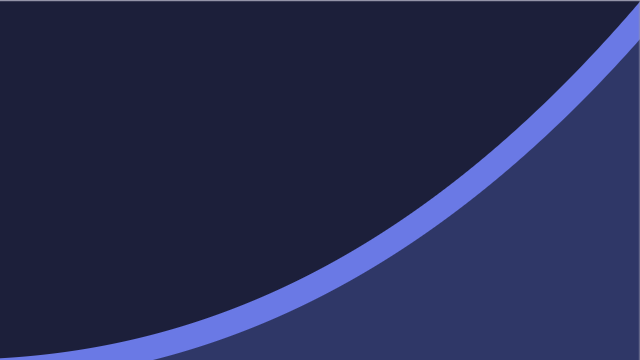
Give the GLSL for this background, as a Shadertoy shader.

```glsl
// A bright blue curved band sweeping up between two flat navy areas.

#define NIGHT_COLOR vec3(0.110, 0.121, 0.229)
#define SLATE_COLOR vec3(0.184, 0.215, 0.405)
#define BAND_COLOR  vec3(0.415, 0.473, 0.898)
#define RIM_COLOR   vec3(0.58, 0.58, 0.66)
#define BAND_HALF_WIDTH 0.0343
#define CURVE_BASE -0.0296
#define CURVE_RISE 0.973
#define CURVE_COEFFS vec3(0.101, 0.699, 0.200)
#define RIM_WIDTH 0.0034

// Height of the band's centre line, t runs from 0 to 1 across the canvas.
float curveHeight(float t) {
    return CURVE_BASE + CURVE_RISE * dot(CURVE_COEFFS, vec3(t, t * t, t * t * t));
}

float curveSlope(float t) {
    return CURVE_RISE * dot(CURVE_COEFFS, vec3(1.0, 2.0 * t, 3.0 * t * t));
}

// Antialiased step: 1 where the signed distance is negative.
float coverage(float dist, float pixel) {
    return clamp(0.5 - dist / pixel, 0.0, 1.0);
}

void mainImage(out vec4 fragColor, in vec2 fragCoord) {
    float pixel = 1.0 / iResolution.y;
    float aspect = iResolution.x / iResolution.y;
    vec2 p = fragCoord * pixel;
    float t = p.x / aspect;

    // Signed distance to the centre line, positive above it.
    float slope = curveSlope(t) / aspect;
    float dist = (p.y - curveHeight(t)) / sqrt(1.0 + slope * slope);

    // Flat areas with the band over their border.
    vec3 color = mix(NIGHT_COLOR, SLATE_COLOR, coverage(dist, pixel));
    color = mix(color, BAND_COLOR, coverage(abs(dist) - BAND_HALF_WIDTH, pixel));

    // Thin pale rim on the top side, fainter on the right side.
    float topRim = coverage(1.0 - p.y - RIM_WIDTH, pixel);
    float rightRim = 0.5 * coverage(aspect - p.x - RIM_WIDTH, pixel);
    color = mix(color, RIM_COLOR, max(topRim, rightRim));

    fragColor = vec4(color, 1.0);
}
```
